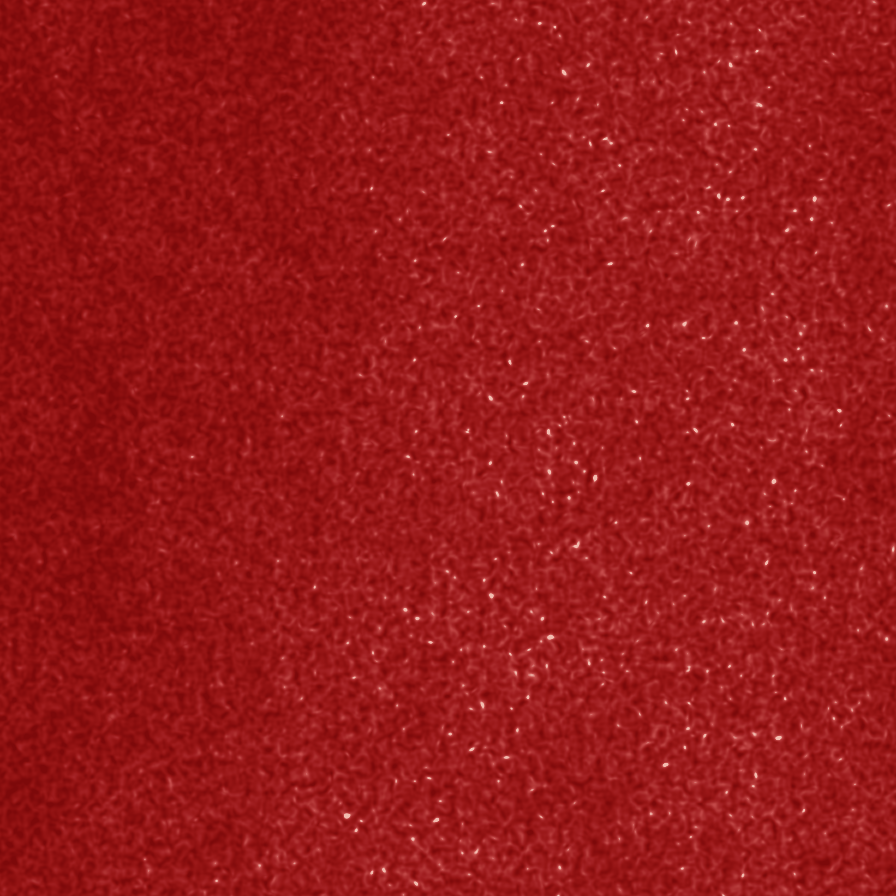
Reproduce this texture procedurally as a Shadertoy shader.

```glsl
#define GRAIN_SCALE 92.0
#define GRAIN_CONTRAST 2.5
#define FINE_SCALE 150.0
#define FINE_CONTRAST 2.1
#define FLAKE_CELLS 92.0
#define FLAKE_GLOW 3.3
#define SPARK_CELLS 40.0
#define SPARK_SHARE 0.06
#define BASE_TONE -0.05
#define LIGHT_GAIN 1.25
#define PATCH_GAIN 0.9

// Red ramp from deep shadow to glint
const vec3 RAMP[7] = vec3[7](
    vec3(0.49, 0.035, 0.04), vec3(0.55, 0.06, 0.06), vec3(0.60, 0.09, 0.09),
    vec3(0.64, 0.13, 0.14), vec3(0.69, 0.20, 0.20), vec3(0.77, 0.29, 0.29),
    vec3(0.95, 0.74, 0.69));

vec3 hash3(vec2 p) {
    vec3 q = fract(p.xyx * vec3(0.1031, 0.1030, 0.0973));
    q += dot(q, q.yxz + 33.33);
    return fract((q.xxy + q.yzz) * q.zyx);
}

float cornerSlope(vec2 cell, vec2 offset) {
    float angle = 6.2832 * hash3(cell).x;
    return dot(vec2(cos(angle), sin(angle)), offset);
}

float gradientNoise(vec2 p) {
    vec2 i = floor(p), f = fract(p);
    vec2 w = f * f * f * (f * (f * 6.0 - 15.0) + 10.0);
    vec2 e = vec2(1.0, 0.0);
    return mix(mix(cornerSlope(i, f), cornerSlope(i + e, f - e), w.x),
               mix(cornerSlope(i + e.yx, f - e.yx), cornerSlope(i + 1.0, f - 1.0), w.x), w.y);
}

// Small tilted ellipses, most of them faint
float flakes(vec2 uv) {
    vec2 p = uv * FLAKE_CELLS, home = floor(p);
    float glow = 0.0;
    for (int y = -1; y <= 1; y++)
    for (int x = -1; x <= 1; x++) {
        vec2 cell = home + vec2(x, y);
        vec3 place = hash3(cell + 17.0), look = hash3(cell + 371.0);
        float angle = 3.1416 * look.x;
        vec2 axis = vec2(cos(angle), sin(angle));
        vec2 d = p - cell - place.xy;
        d = vec2(dot(d, axis) / mix(0.35, 0.58, look.y), dot(d, vec2(-axis.y, axis.x)) / 0.3);
        glow = max(glow, pow(place.z, 4.0) * exp(-1.5 * dot(d, d)));
    }
    return glow;
}

// Rare bright points
float sparks(vec2 uv, float light) {
    vec2 p = uv * SPARK_CELLS, cell = floor(p);
    vec3 place = hash3(cell + 731.0), look = hash3(cell + 97.0);
    vec2 d = p - cell - mix(vec2(0.3), vec2(0.7), place.xy);
    d *= vec2(mix(0.75, 1.0, look.y), 1.0);
    float present = step(place.z, SPARK_SHARE * mix(0.35, 1.5, light));
    float radius = mix(0.095, 0.14, look.x);
    return present * mix(0.4, 1.0, look.z * look.z) * exp(-dot(d, d) / (radius * radius));
}

vec3 rampColor(float tone) {
    float t = clamp(tone + 1.0, 0.0, 5.999);
    int k = int(t);
    return mix(RAMP[k], RAMP[k + 1], fract(t));
}

void mainImage(out vec4 fragColor, in vec2 fragCoord) {
    vec2 uv = fragCoord / iResolution.xy;

    // Broad light: dim at the left, brightest right of centre
    float light = smoothstep(0.0, 0.65, uv.x + 0.25 * (0.5 - uv.y));
    light *= 1.0 - 0.3 * smoothstep(0.82, 1.0, uv.x);

    // Cloudy patches from wide to grain-sized
    float patches = 0.6 * gradientNoise(uv * 5.0 + 5.0) + 0.7 * gradientNoise(uv * 14.0 + 31.0)
                  + 0.9 * gradientNoise(uv * 37.0 + 11.0);
    float tone = BASE_TONE + LIGHT_GAIN * light + PATCH_GAIN * patches;

    // Grain, gently bent off its lattice
    vec2 bend = vec2(gradientNoise(uv * 60.0 + 40.0), gradientNoise(uv * 60.0 + 90.0));
    vec2 bent = uv + 0.003 * bend;
    float grain = GRAIN_CONTRAST * gradientNoise(bent * GRAIN_SCALE)
                + FINE_CONTRAST * gradientNoise(bent.yx * FINE_SCALE + 60.0);
    tone += grain * mix(0.8, 1.1, light) * (1.0 + 0.35 * patches);

    // Reflections on top
    tone += FLAKE_GLOW * flakes(bent) * mix(0.65, 1.15, light);
    tone += 4.5 * sparks(uv, light);
    fragColor = vec4(rampColor(tone), 1.0);
}
```
